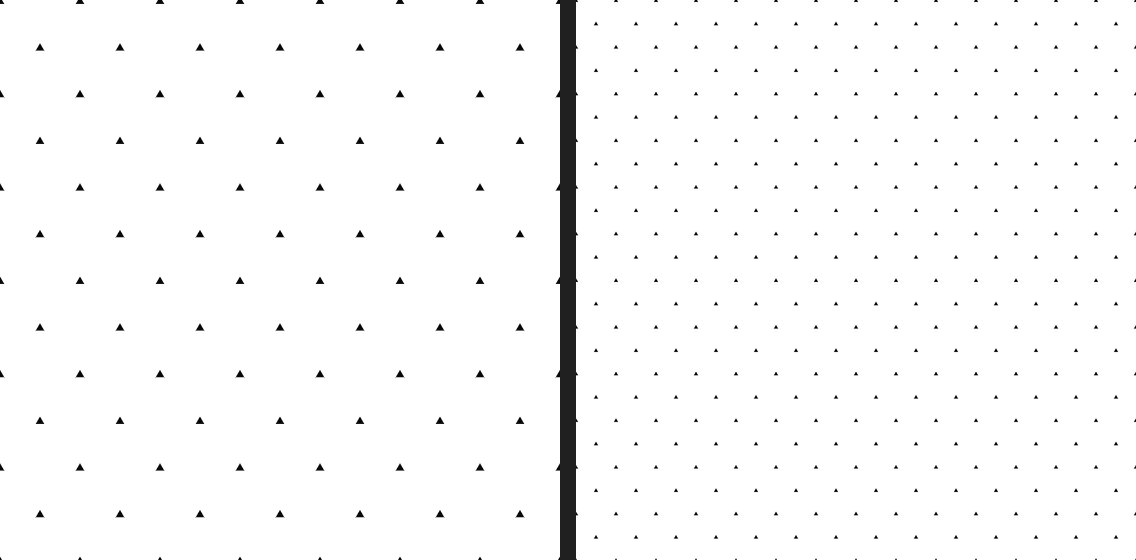
Left, the tile; right, the same tile 2 across and 2 down.
Reproduce this pattern procedurally as a Shadertoy shader.

```glsl
const vec2 REPEATS = vec2(7.0, 6.0);     // whole cells across and down
const float HALF_WIDTH = 0.0076;         // triangle size, in canvas units
const float APEX_Y = 0.0062;             // relative to the lattice point
const float BASE_Y = -0.0070;
const vec3 PAPER = vec3(1.0);
const vec3 INK = vec3(0.03);

// Signed distance to an upright isosceles triangle
float triangleDistance(vec2 p) {
    vec2 sideNormal = normalize(vec2(APEX_Y - BASE_Y, HALF_WIDTH));
    float side = dot(vec2(abs(p.x), p.y - APEX_Y), sideNormal);
    return max(side, BASE_Y - p.y);
}

// Offset from the nearest point of a wrapping grid shifted by whole or part cells
vec2 gridOffset(vec2 uv, vec2 shift) {
    return (fract(uv * REPEATS - shift + 0.5) - 0.5) / REPEATS;
}

void mainImage(out vec4 fragColor, in vec2 fragCoord) {
    vec2 uv = fragCoord / iResolution.xy;
    float pixel = 1.0 / min(iResolution.x, iResolution.y);

    // Two interleaved grids form the half-drop layout
    float dist = min(triangleDistance(gridOffset(uv, vec2(0.0))),
                     triangleDistance(gridOffset(uv, vec2(0.5))));

    // Edge coverage over one pixel
    float coverage = clamp(0.5 - dist / pixel, 0.0, 1.0);
    fragColor = vec4(mix(PAPER, INK, coverage), 1.0);
}
```
